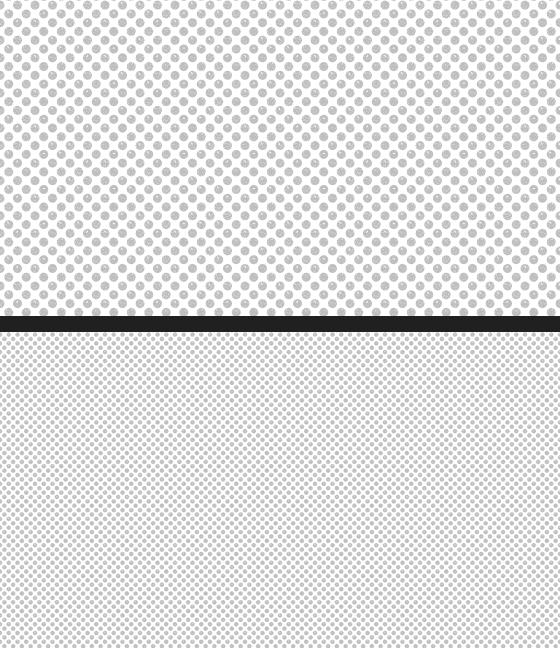
Top: one tile. Bottom: repeated 2 by 2.
Write a Shadertoy shader that draws this pattern.

```glsl
// Staggered grey polka dots on white: 32 by 18 cells, two dots to each cell.
// Every dot is a disc worn by gradient-noise flecks, scratches and a chip.
// Wear is seeded per dot and repeats every 4 by 2 cells, so the canvas tiles.

const vec2 CELLS = vec2(32.0, 18.0);
const vec2 WEAR_PERIOD = vec2(4.0, 2.0);
const float DOT_RADIUS = 0.256;
const vec3 PAPER = vec3(1.0);
const vec3 INK = vec3(0.74);
const int SAMPLES = 3;

vec2 hash22(vec2 p) {
    vec3 h = fract(p.xyx * vec3(0.1031, 0.1030, 0.0973));
    h += dot(h, h.yzx + 33.33);
    return fract((h.xx + h.yz) * h.zy);
}

float cornerSlope(vec2 corner, vec2 offset) {
    float angle = 6.2832 * hash22(corner).x;
    return dot(vec2(cos(angle), sin(angle)), offset);
}

float gradientNoise(vec2 p) {
    vec2 i = floor(p), f = fract(p);
    vec2 u = f * f * f * (f * (f * 6.0 - 15.0) + 10.0);
    vec2 e = vec2(0.0, 1.0);
    float low = mix(cornerSlope(i, f), cornerSlope(i + e.yx, f - e.yx), u.x);
    float high = mix(cornerSlope(i + e, f - e), cornerSlope(i + e.yy, f - e.yy), u.x);
    return mix(low, high, u.y);
}

vec2 rotate(vec2 p, float angle) {
    float c = cos(angle), s = sin(angle);
    return vec2(c * p.x - s * p.y, s * p.x + c * p.y);
}

float segmentDistance(vec2 p, vec2 a, vec2 b) {
    vec2 ab = b - a;
    return length(p - a - ab * clamp(dot(p - a, ab) / dot(ab, ab), 0.0, 1.0));
}

// Share of ink rubbed off; q runs from -1 to 1 across the dot
float wear(vec2 q, vec2 seed) {
    vec2 shift = floor(seed * 60.0) + 80.0;
    float amount = mix(0.35, 0.8, seed.y);
    float flecks = smoothstep(0.22, 0.38, gradientNoise(q * 4.5 + shift));

    vec2 grain = rotate(q, 6.2832 * seed.x) * vec2(1.6, 7.0);
    float scratches = smoothstep(0.26, 0.42, gradientNoise(grain + shift.yx));

    // Short bright chip up and left of the centre, on some dots only
    vec2 start = vec2(-0.4, 0.2) + 0.35 * seed;
    vec2 end = start + rotate(vec2(0.3, 0.0), 6.2832 * seed.y);
    float chip = 1.0 - smoothstep(0.08, 0.17, segmentDistance(q, start, end));
    chip *= step(0.6, seed.x);

    return max(amount * max(flecks, scratches), 0.9 * chip);
}

// Ink coverage of one square lattice of dots
float dotLattice(vec2 p, vec2 origin, float salt, float blur) {
    vec2 g = p - origin;
    vec2 id = floor(g + 0.5);
    vec2 local = g - id;
    float edge = length(local) - DOT_RADIUS;
    float disc = clamp(0.5 - edge / blur, 0.0, 1.0);
    if (disc <= 0.0) return 0.0;
    vec2 seed = hash22(mod(id, WEAR_PERIOD) + salt);
    return disc * (1.0 - wear(local / DOT_RADIUS, seed));
}

void mainImage(out vec4 fragColor, in vec2 fragCoord) {
    float blur = CELLS.y / (iResolution.y * float(SAMPLES));
    float ink = 0.0;

    // Average sub-samples so that fine wear stays smooth
    for (int y = 0; y < SAMPLES; y++) {
        for (int x = 0; x < SAMPLES; x++) {
            vec2 jitter = (vec2(x, y) + 0.5) / float(SAMPLES) - 0.5;
            vec2 p = (fragCoord + jitter) / iResolution.xy * CELLS;
            ink += dotLattice(p, vec2(0.5, 0.208), 11.0, blur);
            ink += dotLattice(p, vec2(0.0, 0.708), 37.0, blur);
        }
    }
    ink /= float(SAMPLES * SAMPLES);
    fragColor = vec4(mix(PAPER, INK, ink), 1.0);
}
```
